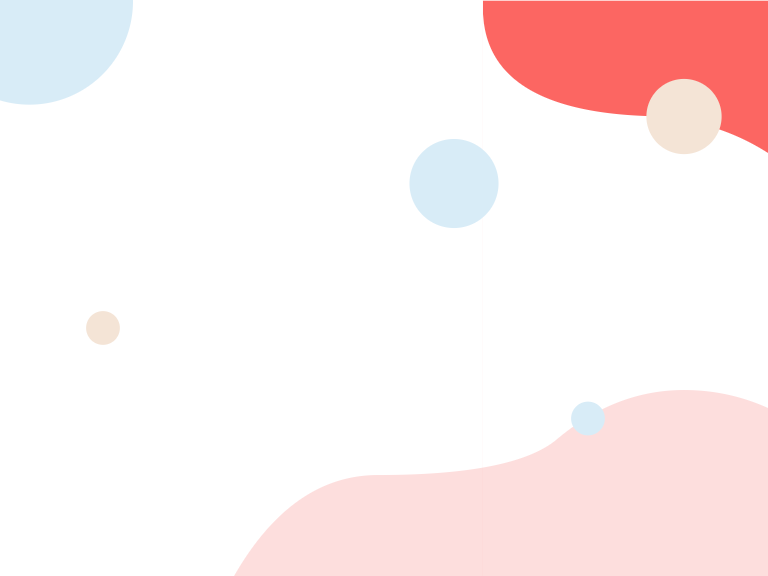
Give the GLSL for this background, as a Shadertoy shader.

```glsl
// Flat abstract backdrop: a coral blob at the top right, a pale pink hill
// at the bottom right and five pastel discs on white. The blob outlines are
// chains of quadratic Bezier arcs, each solved in closed form for its height.

// Blend a flat colour over the canvas where the signed distance is negative.
void paint(inout vec3 canvas, vec3 colour, float dist) {
    float pixel = 1.0 / iResolution.y;
    canvas = mix(canvas, colour, clamp(0.5 - dist / pixel, 0.0, 1.0));
}

float disc(vec2 p, vec2 centre, float radius) {
    return length(p - centre) - radius;
}

// Approximate signed distance to an arc running left to right; positive above.
float aboveArc(vec2 p, vec2 a, vec2 b, vec2 c) {
    vec2 bend = a - 2.0 * b + c;
    vec2 start = b - a;
    float dx = p.x - a.x;
    float root = sqrt(max(start.x * start.x + bend.x * dx, 0.0));
    float t = clamp(dx / max(start.x + root, 1e-5), 0.0, 1.0);
    vec2 onArc = a + t * (2.0 * start + t * bend);
    vec2 tangent = normalize(start + t * bend);
    return dot(p - onArc, vec2(-tangent.y, tangent.x));
}

float pinkHill(vec2 p) {
    vec2 shelf = vec2(0.6563, 0.1753);
    vec2 slope = vec2(0.9653, 0.2361);
    vec2 crest = vec2(1.1875, 0.3229);
    if (p.x < shelf.x) return aboveArc(p, vec2(0.4063, 0.0), vec2(0.507, 0.1753), shelf);
    if (p.x < slope.x) return aboveArc(p, shelf, vec2(0.8906, 0.1753), slope);
    if (p.x < crest.x) return aboveArc(p, slope, vec2(1.0677, 0.3229), crest);
    return aboveArc(p, crest, vec2(1.2639, 0.3229), vec2(1.3333, 0.2917));
}

float coralBlob(vec2 p) {
    vec2 joint = vec2(1.1215, 0.7986);
    float above = p.x < joint.x
        ? aboveArc(p, vec2(0.8385, 0.9861), vec2(0.8385, 0.809), joint)
        : aboveArc(p, joint, vec2(1.2413, 0.7934), vec2(1.3333, 0.7344));
    // A hairline of white remains along the top border.
    return max(-above, p.y - 0.9988);
}

void mainImage(out vec4 fragColor, in vec2 fragCoord) {
    // Canvas height is one unit; x is scaled to span a 4:3 frame.
    vec2 p = fragCoord / iResolution.xy * vec2(4.0 / 3.0, 1.0);

    vec3 blue = vec3(0.847, 0.925, 0.969);
    vec3 beige = vec3(0.957, 0.894, 0.839);
    vec3 canvas = vec3(1.0);

    // Large shapes
    paint(canvas, vec3(0.992, 0.871, 0.867), pinkHill(p));
    paint(canvas, vec3(0.988, 0.400, 0.384), coralBlob(p));

    // Discs
    paint(canvas, blue, disc(p, vec2(0.0512, 0.998), 0.1797));
    paint(canvas, blue, disc(p, vec2(0.7882, 0.6814), 0.0773));
    paint(canvas, blue, disc(p, vec2(1.0208, 0.2734), 0.0293));
    paint(canvas, beige, disc(p, vec2(1.1875, 0.7977), 0.0653));
    paint(canvas, beige, disc(p, vec2(0.1788, 0.4306), 0.0293));

    fragColor = vec4(canvas, 1.0);
}
```
